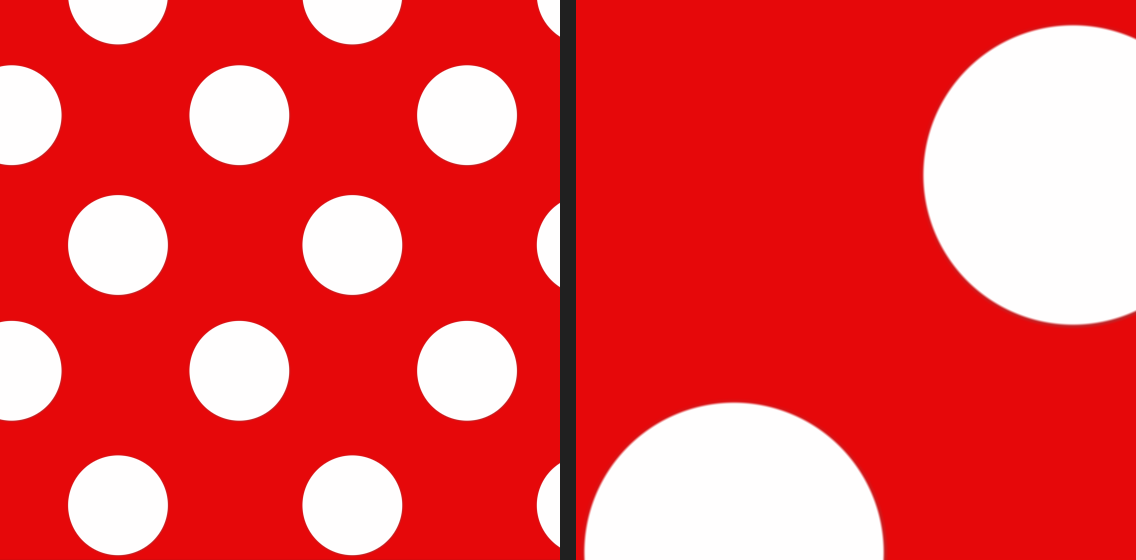
Left: the whole. Right: its middle third, enlarged.
A WebGL 2 fragment shader for this pattern:

```glsl
#version 300 es
precision highp float;

uniform vec2 u_resolution;
out vec4 fragColor;

// Signed distance and offset (d, x, y) to the closest dot of one row
vec3 rowDot(vec2 p, float firstX, float stepX, float y) {
    float column = round((p.x - firstX) / stepX);
    vec2 offset = p - vec2(firstX + column * stepX, y);
    return vec3(length(offset) - 0.0891, offset);
}

void main() {
    vec2 p = gl_FragCoord.xy / u_resolution;
    float soft = max(0.7 / min(u_resolution.x, u_resolution.y), 0.001);
    vec3 red = vec3(0.90, 0.03, 0.04);
    vec3 white = vec3(1.0, 0.995, 0.995);
    vec3 shade = vec3(0.71, 0.18, 0.19);

    // Two interleaved sets of rows with slightly different spacing
    vec3 dot0 = vec3(1.0, 0.0, 0.0);
    for (int i = 0; i < 3; i++) {
        float k = float(i);
        vec3 wide = rowDot(p, 0.2107, 0.4185, 0.0977 + 0.4648 * k - 0.00875 * k * (k - 1.0));
        vec3 narrow = rowDot(p, 0.0208, 0.4066, 0.3379 + 0.4564 * k);
        if (wide.x < dot0.x) dot0 = wide;
        if (narrow.x < dot0.x) dot0 = narrow;
    }

    // Faint darker line along the bottom border
    vec3 color = mix(red, vec3(0.80, 0.05, 0.06), 0.6 * (1.0 - smoothstep(0.0005, 0.003, p.y)));

    // Thin dull rim, strongest at the lower right of each dot
    float facing = 0.5 + 0.5 * dot(normalize(dot0.yz + 1e-5), vec2(0.6, -0.8));
    float rim = 1.0 - smoothstep(0.0, 0.0015 + soft, abs(dot0.x - 0.0005));
    color = mix(color, shade, rim * (0.25 + 0.6 * facing * facing));

    // Dot fill
    color = mix(color, white, 1.0 - smoothstep(-soft, soft, dot0.x));
    fragColor = vec4(color, 1.0);
}
```
